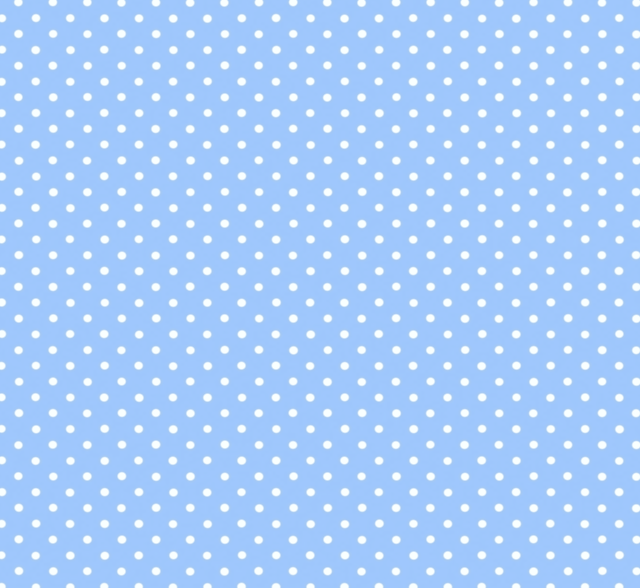
A WebGL 2 fragment shader for this pattern:

```glsl
#version 300 es
precision highp float;
// Staggered white polka dots on a sky blue ground, with faint halos and small irregularities.

uniform vec2 u_resolution;
out vec4 fragColor;

const vec2 REPEATS = vec2(18.65, 18.61);     // cells across and down
const vec2 FIRST_DOT = vec2(0.546, 0.080);   // first dot centre, in cells from top left
const vec2 DOT_RADIUS = vec2(0.122, 0.124);  // in cells
const float HALO_WIDTH = 0.11;
const float JITTER = 0.022;
const float SIZE_VARIATION = 0.06;

const vec3 SKY_BLUE = vec3(0.622, 0.780, 0.990);
const vec3 HALO_BLUE = vec3(0.650, 0.785, 0.940);
const vec3 DOT_WHITE = vec3(0.975, 1.0, 1.0);

float hash(vec2 p) {
    return fract(sin(dot(p, vec2(127.1, 311.7))) * 43758.5453);
}

// Smooth value noise in 0..1
float noise(vec2 p) {
    vec2 cell = floor(p);
    vec2 f = fract(p);
    f = f * f * (3.0 - 2.0 * f);
    float low = mix(hash(cell), hash(cell + vec2(1.0, 0.0)), f.x);
    float high = mix(hash(cell + vec2(0.0, 1.0)), hash(cell + vec2(1.0, 1.0)), f.x);
    return mix(low, high, f.y);
}

// Approximate signed distance to an ellipse
float ellipseDistance(vec2 p, vec2 radius) {
    return (length(p / radius) - 1.0) * min(radius.x, radius.y);
}

// Distance to the nearest dot of one lattice, each dot slightly shifted and sized
float latticeDistance(vec2 p, float seed) {
    vec2 id = floor(p + 0.5) + seed * 57.0;
    vec2 shift = vec2(hash(id), hash(id + 19.3)) - 0.5;
    float size = 1.0 + SIZE_VARIATION * (hash(id + 41.7) - 0.5);
    vec2 local = p - floor(p + 0.5) - JITTER * shift;
    return ellipseDistance(local, DOT_RADIUS * size);
}

void main() {
    vec2 uv = gl_FragCoord.xy / u_resolution;
    vec2 p = vec2(uv.x, 1.0 - uv.y) * REPEATS - FIRST_DOT;
    float pixel = REPEATS.y / u_resolution.y;

    // Two lattices, offset by half a cell
    float d = 1.0;
    for (int i = 0; i < 2; i++) {
        d = min(d, latticeDistance(p - 0.5 * float(i), float(i)));
    }

    // Uneven halo around each dot
    float grain = noise(p * 9.0);
    float halo = 1.0 - smoothstep(0.0, HALO_WIDTH, d);
    vec3 color = mix(SKY_BLUE, HALO_BLUE, halo * (0.55 + 0.45 * grain));
    color += 0.006 * (grain - 0.5);

    // Soft-edged dot
    float softness = max(0.034, 0.8 * pixel);
    color = mix(color, DOT_WHITE, 1.0 - smoothstep(-softness, softness, d));

    fragColor = vec4(color, 1.0);
}
```
